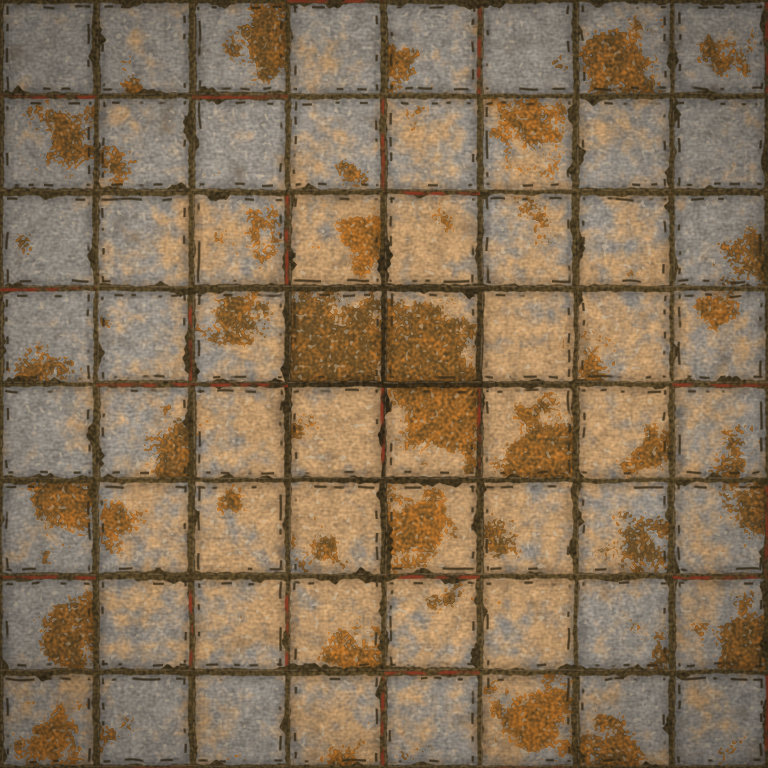
This texture is drawn by a three.js fragment shader. Its source:

```glsl
// Weathered square tiles in grey and tan, with rust patches and worn dark joints.
varying vec2 vUv;

const float TILES = 8.0;         // repeats across and down
const float JOINT = 0.034;       // half width of a joint, in tiles
const float CHIP = 0.075;        // extra width of broken joint edges
const float DASH_INSET = 0.075;  // distance of the broken rim from the joint
const float SOFT = 0.010;        // edge smoothing, in tiles
const float WOBBLE = 0.014;      // unevenness of the grid
const float VIGNETTE = 0.30;
const vec2 WARM_CENTRE = vec2(0.56, 0.42);
const vec2 RUST_CENTRE = vec2(0.50, 0.5625);

const vec3 STEEL = vec3(0.60, 0.57, 0.53);
const vec3 TAN = vec3(0.73, 0.58, 0.41);
const vec3 PALE = vec3(0.80, 0.73, 0.62);
const vec3 GRIME = vec3(0.40, 0.33, 0.25);
const vec3 UMBER = vec3(0.39, 0.28, 0.13);
const vec3 ORANGE = vec3(0.68, 0.41, 0.14);
const vec3 OLIVE = vec3(0.31, 0.25, 0.14);
const vec3 SOOT = vec3(0.15, 0.12, 0.07);
const vec3 RED = vec3(0.58, 0.22, 0.14);

vec2 hash2(vec2 p) {
  vec3 q = fract(p.xyx * vec3(0.1031, 0.1030, 0.0973));
  q += dot(q, q.yzx + 33.33);
  return fract((q.xx + q.yz) * q.zy);
}

float corner(vec2 i, vec2 f, vec2 o) {
  return dot(hash2(i + o) * 2.0 - 1.0, f - o);
}

// Gradient noise, roughly -1 to 1
float noise(vec2 p) {
  vec2 i = floor(p), f = fract(p);
  vec2 u = f * f * f * (f * (f * 6.0 - 15.0) + 10.0);
  float low = mix(corner(i, f, vec2(0.0)), corner(i, f, vec2(1.0, 0.0)), u.x);
  float high = mix(corner(i, f, vec2(0.0, 1.0)), corner(i, f, vec2(1.0)), u.x);
  return 1.6 * mix(low, high, u.y);
}

float fbm(vec2 p) {
  float sum = 0.0, amp = 0.55;
  for (int i = 0; i < 4; i++) {
    sum += amp * noise(p);
    p = mat2(1.6, 1.2, -1.2, 1.6) * p + 7.3;
    amp *= 0.55;
  }
  return sum;
}

float band(float d, float halfWidth) {
  return 1.0 - smoothstep(halfWidth - SOFT, halfWidth + SOFT, d);
}

// Joints along one axis: q.x runs across them, q.y along them
vec3 drawJoint(vec3 col, vec2 q, float seed, float soot, float grain) {
  float line = floor(q.x + 0.5);
  float s = q.x - line, d = abs(s);
  float lane = line * 5.37 + seed + step(0.0, s) * 2.41;
  vec2 h = hash2(vec2(line + seed, floor(q.y) + 11.0));
  float along = min(fract(q.y), 1.0 - fract(q.y));

  // Broken rim of short dark dashes
  float dash = smoothstep(0.10, 0.24, noise(vec2(q.y * 7.0, lane + 40.3)));
  float inset = DASH_INSET + 0.018 * noise(vec2(q.y * 4.0, lane));
  dash *= band(abs(d - inset), 0.012) * smoothstep(0.04, 0.08, along);
  col = mix(col, SOOT * 1.5, 0.85 * dash);

  // Dark filling with chipped edges
  float chip = smoothstep(0.15, 0.65, noise(vec2(q.y * 3.3, lane + 9.7)));
  float rough = noise(vec2(q.y * 13.0, lane + 23.1));
  float width = JOINT * (0.65 + 0.55 * h.x) + 0.012 * rough
              + CHIP * chip * (0.6 + 0.5 * rough);
  vec3 filling = mix(OLIVE, SOOT, clamp(soot + 0.4 * chip, 0.0, 1.0));
  col = mix(col, filling * (1.0 + 0.45 * grain), 0.93 * band(d, width));

  // Thin pale lip on one side, and red stains on a few joints
  float lip = band(abs(s - 0.021), 0.007) * smoothstep(-0.25, 0.2, rough);
  col = mix(col, GRIME * 1.25, 0.6 * lip);
  float stain = step(0.84, h.y) * smoothstep(-0.3, 0.25, noise(q * vec2(9.0, 5.0) + seed));
  return mix(col, RED, 0.75 * stain * band(abs(s + 0.012), 0.018));
}

void main() {
  vec2 p = vUv * TILES;
  vec2 q = p + WOBBLE * vec2(noise(p * 2.3 + 5.0), noise(p * 2.3 + 31.0));
  vec2 id = floor(q), f = fract(q);
  vec2 rim = min(f, 1.0 - f);
  vec2 tileHash = hash2(id + 17.0);
  float grain = noise(p * 27.0);
  float mottle = fbm(p * 6.0 + 50.0);

  // Grey and tan plaster, warmer towards the middle
  vec2 w = vUv - WARM_CENTRE;
  float warmth = 0.10 + 0.78 * exp(-7.0 * dot(w, w)) + 0.3 * (tileHash.y - 0.5);
  warmth += 0.65 * fbm(p * 1.7) + 0.45 * mottle;
  vec3 col = mix(STEEL, TAN, smoothstep(0.15, 0.75, warmth));
  col *= 1.0 + 0.20 * mottle + 0.15 * grain + 0.10 * noise(p * vec2(13.0, 37.0));
  col = mix(col, GRIME, 0.45 * smoothstep(0.15, 0.7, fbm(p * 2.6 + 80.0)));
  col = mix(col, PALE, 0.55 * smoothstep(0.40, 0.65, noise(p * 15.0 + 9.0)));

  // Rust grows from one spot per tile, strongest on a central diagonal
  vec2 v = (id + 0.5) / TILES - RUST_CENTRE;
  float heart = exp(-90.0 * pow(abs(v.x + v.y), 2.0) - 12.0 * pow(abs(v.x - v.y), 2.0));
  vec2 spot = mix(vec2(0.08), vec2(0.92, 0.80), hash2(id + 43.0));
  float growth = mix(-0.12, 0.42, tileHash.x) + 0.75 * heart - distance(f, spot);
  growth += 0.48 * fbm(p * 3.0 + 20.0) + 0.16 * grain;
  float rust = smoothstep(-0.02, 0.07, growth);
  float glow = 0.42 + 0.5 * (tileHash.y - 0.5) + 0.9 * mottle + 0.5 * grain;
  vec3 rustCol = mix(UMBER, ORANGE, clamp(glow, 0.0, 1.0)) * (1.0 + 0.2 * grain);
  rustCol = mix(rustCol, PALE * 0.85, 0.6 * smoothstep(0.3, 0.6, noise(p * 19.0 + 70.0)));
  col = mix(col, rustCol, 0.9 * rust);

  // Dirt at the tile rims, then the joints both ways
  col *= mix(0.80, 1.0, smoothstep(0.02, 0.16, min(rim.x, rim.y)));
  vec2 c = vUv - 0.5;
  float soot = 0.8 * exp(-28.0 * dot(c, c));
  col = drawJoint(col, q, 3.0, soot, grain);
  col = drawJoint(col, q.yx, 61.0, soot, grain);

  col *= 1.0 - VIGNETTE * smoothstep(0.30, 0.72, length(c));
  gl_FragColor = vec4(clamp(col, 0.0, 1.0), 1.0);
}
```
